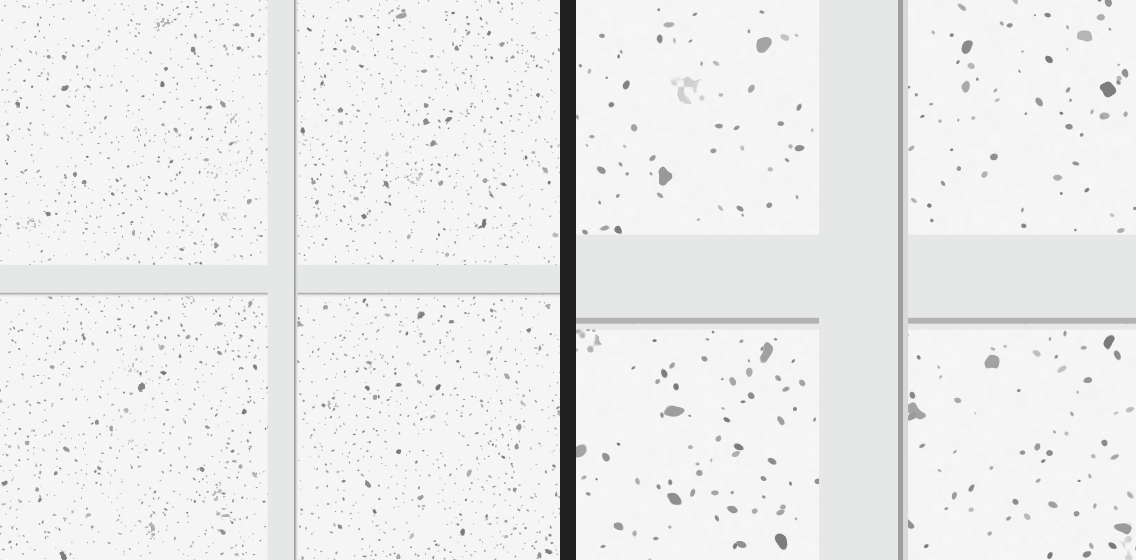
Left: the whole. Right: its middle third, enlarged.
This texture is drawn by a WebGL 2 fragment shader. Its source:

```glsl
#version 300 es
precision highp float;
// Speckled ceiling panels, two across and two down, divided by a pale cross of
// flat rails. Specks are jittered, rotated ellipses on hashed grids of several
// sizes; each rail casts a thin shadow on its right or lower side.

uniform vec2 u_resolution;
out vec4 fragColor;

// Integer hash: three random values in 0..1 per cell and seed
vec3 hash(vec2 cell, int seed) {
  uvec3 v = uvec3(ivec3(ivec2(cell), seed)) * 1664525u + 1013904223u;
  v.x += v.y * v.z; v.y += v.z * v.x; v.z += v.x * v.y;
  v ^= v >> 16u;
  v.x += v.y * v.z; v.y += v.z * v.x; v.z += v.x * v.y;
  return vec3(v >> 8u) / 16777216.0;
}

float noise(vec2 p, int seed) {
  vec2 i = floor(p), f = fract(p);
  f = f * f * (3.0 - 2.0 * f);
  float low = mix(hash(i, seed).x, hash(i + vec2(1, 0), seed).x, f.x);
  float high = mix(hash(i + vec2(0, 1), seed).x, hash(i + 1.0, seed).x, f.x);
  return mix(low, high, f.y);
}

// Smooth coverage of a shape from its signed distance
float cover(float dist) {
  float pixel = 1.0 / min(u_resolution.x, u_resolution.y);
  return clamp(0.5 - dist / pixel, 0.0, 1.0);
}

// Soft-edged band between two positions
float band(float x, float start, float end) {
  return cover(max(start - x, x - end));
}

// Scattered ragged specks; radius holds the smallest and largest size
float specks(vec2 p, float cells, float chance, vec2 radius, float stretch, int seed) {
  float ink = 0.0;
  float ragged = 0.65 + 0.7 * noise(p * 260.0, seed + 2);
  for (int j = -1; j <= 1; j++) {
    for (int i = -1; i <= 1; i++) {
      vec2 cell = floor(p * cells) + vec2(i, j);
      vec3 place = hash(cell, seed), form = hash(cell, seed + 1);
      if (place.z > chance) continue;
      vec2 d = p - (cell + place.xy) / cells;
      float angle = form.x * 6.2832;
      d = mat2(cos(angle), -sin(angle), sin(angle), cos(angle)) * d;
      d.x /= 1.0 + stretch * form.y;
      float size = mix(radius.x, radius.y, form.z * form.z) * ragged;
      float tone = mix(0.45, 1.0, place.z / chance);
      ink = max(ink, tone * cover(length(d) - size));
    }
  }
  return ink;
}

// Faint broken smudges: wide blots cut up by fine noise
float smudges(vec2 p) {
  float blot = specks(p, 9.0, 0.17, vec2(0.006, 0.013), 0.8, 40);
  return blot * smoothstep(0.5, 0.75, noise(p * 240.0, 50)) * 0.6;
}

void main() {
  vec2 p = gl_FragCoord.xy / u_resolution;

  // Panel face with a slight grain
  vec3 color = vec3(0.961) + 0.012 * (noise(p * 300.0, 60) - 0.5);

  // Specks, fine to coarse, gathered unevenly
  float density = 0.6 + 0.8 * noise(p * 9.0, 70);
  float ink = specks(p, 85.0, 0.36, vec2(0.0007, 0.0019), 0.9, 10) * min(density, 1.0);
  ink = max(ink, specks(p, 34.0, 0.3, vec2(0.0014, 0.0042), 0.9, 20));
  ink = max(ink, specks(p, 8.0, 0.2, vec2(0.0035, 0.006), 1.6, 30));
  ink = max(ink, smudges(p));
  color = mix(color, vec3(0.46), ink);

  // Horizontal rail with the shadow below it
  vec3 rail = vec3(0.902, 0.910, 0.906);
  color = mix(color, vec3(0.91), band(p.y, 0.4705, 0.474));
  color = mix(color, vec3(0.70), band(p.y, 0.474, 0.478));
  color = mix(color, rail, band(p.y, 0.4775, 0.527));

  // Vertical rail on top, with the shadow to its right
  color = mix(color, vec3(0.85), band(p.x, 0.528, 0.531));
  color = mix(color, vec3(0.62), band(p.x, 0.525, 0.528));
  color = mix(color, rail, band(p.x, 0.478, 0.525));

  fragColor = vec4(color, 1.0);
}
```
